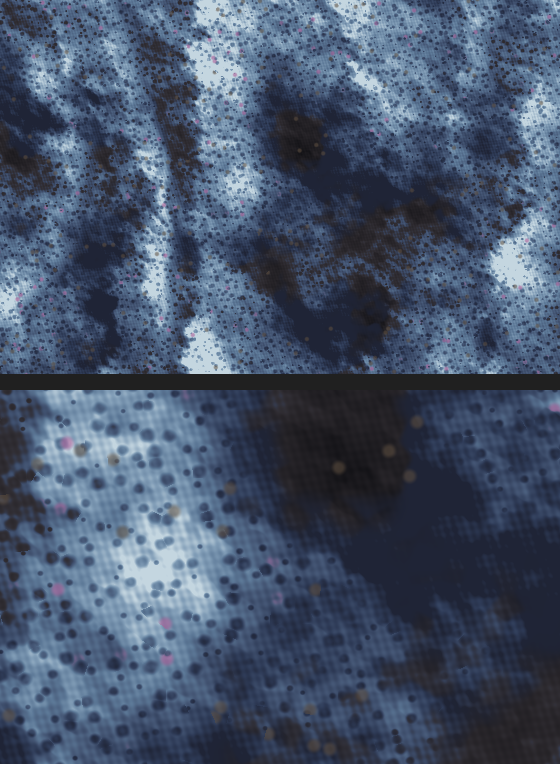
Top, the full canvas; bottom, a detail of the centre.
Write a Shadertoy shader that draws this texture.

```glsl
#define FOLD_COUNT 7
#define BASE_LEVEL 0.26
#define FOLD_GAIN 1.0
#define MOTTLE_SCALE 4.5
#define MOTTLE_GAIN 0.62
#define PIT_SCALE 54.0
#define PIT_DEPTH 0.34
#define SPECK_SCALE 42.0
#define WEAVE_SCALE 130.0
#define WEAVE_DEPTH 0.035
#define BROWN_AMOUNT 0.8

const float TAU = 6.2832;
const vec3 RUST = vec3(0.22, 0.195, 0.20);
const vec3 OCHRE = vec3(0.37, 0.31, 0.25);
const vec3 PINK = vec3(0.68, 0.38, 0.60);

// Dye tones, from deep shade to bleached crest
const vec3 TONES[6] = vec3[](
    vec3(0.12, 0.14, 0.21), vec3(0.18, 0.23, 0.34), vec3(0.27, 0.34, 0.46),
    vec3(0.36, 0.47, 0.59), vec3(0.51, 0.62, 0.72), vec3(0.77, 0.84, 0.88));

// Fold crest: x at mid height, lean, bend, strength
const vec4 FOLD_PATH[FOLD_COUNT] = vec4[](
    vec4(0.55, 0.04, 0.0, 0.56), vec4(0.418, -0.14, -0.25, 0.72),
    vec4(0.31, -0.15, -0.5, 0.42), vec4(0.20, 0.15, -0.9, 0.42),
    vec4(1.03, -0.05, -0.3, 0.40), vec4(1.42, 0.12, -0.1, 0.62),
    vec4(1.22, 0.10, 0.2, 0.20));

// Fall-off to the left and to the right of each crest
const vec2 FOLD_WIDTH[FOLD_COUNT] = vec2[](
    vec2(0.025, 0.15), vec2(0.06, 0.025), vec2(0.02, 0.10), vec2(0.10, 0.03),
    vec2(0.025, 0.13), vec2(0.05, 0.11), vec2(0.04, 0.07));

vec2 hash2(vec2 p) {
    return fract(sin(vec2(dot(p, vec2(127.1, 311.7)),
                          dot(p, vec2(269.5, 183.3)))) * 43758.5);
}

// Cellular noise: nearest distance, two random values of that cell, blended value
vec4 cells(vec2 p) {
    vec2 cell = floor(p), f = p - cell;
    float nearest = 9.0, sum = 0.0, weights = 0.0;
    vec2 id = vec2(0.0);
    for (int j = -1; j <= 1; j++)
    for (int i = -1; i <= 1; i++) {
        vec2 offset = vec2(i, j);
        vec2 jitter = hash2(cell + offset);
        vec2 tag = hash2(cell + offset + 57.0);
        vec2 d = offset + jitter - f;
        float d2 = dot(d, d);
        float w = exp(-6.0 * d2);
        sum += w * tag.x;
        weights += w;
        if (d2 < nearest) { nearest = d2; id = tag; }
    }
    return vec4(sqrt(nearest), id, sum / weights);
}

// Layered blended cells, centred on zero
float mottle(vec2 p) {
    float sum = 0.0, gain = 1.0;
    for (int i = 0; i < 5; i++) {
        sum += gain * (cells(p).w - 0.5);
        p = p * 2.15 + 13.7;
        gain *= 0.76;
    }
    return sum;
}

// Soft crests with one steep side, fading along their length
float folds(vec2 p) {
    float y = p.y - 0.5, sum = 0.0;
    for (int i = 0; i < FOLD_COUNT; i++) {
        vec4 path = FOLD_PATH[i];
        float d = p.x - (path.x + y * (path.y + path.z * y));
        d += 0.008 * sin(17.0 * p.y + 2.0 * float(i));
        float r = d / (d < 0.0 ? FOLD_WIDTH[i].x : FOLD_WIDTH[i].y);
        float fade = 0.78 + 0.32 * sin(7.0 * p.y + 1.5 + 3.2 * float(i));
        sum += path.w * fade * exp(-r * r);
    }
    return sum;
}

vec3 dye(float level) {
    vec3 color = TONES[0];
    for (int i = 0; i < 5; i++)
        color = mix(color, TONES[i + 1], clamp(level * 5.0 - float(i), 0.0, 1.0));
    return color;
}

void mainImage(out vec4 fragColor, in vec2 fragCoord) {
    vec2 p = fragCoord / iResolution.y;

    // Mottling drawn out along the falling diagonal
    vec2 grain = vec2(0.75 * dot(p, vec2(0.8, -0.6)), 1.2 * dot(p, vec2(0.6, 0.8)));
    float blotch = mottle(grain * MOTTLE_SCALE);
    float level = BASE_LEVEL + MOTTLE_GAIN * blotch
                + FOLD_GAIN * folds(p + vec2(0.05 * blotch, 0.0));

    // Small dark pits, fewer in the shaded cloth
    vec4 pit = cells(p * PIT_SCALE * vec2(1.0, 1.1));
    float radius = mix(0.15, 0.5, pit.y);
    float hole = 1.0 - smoothstep(0.35 * radius, radius, pit.x);
    level -= PIT_DEPTH * hole * smoothstep(0.05, 0.5, level);

    // Fine woven threads
    vec2 thread = sin(TAU * WEAVE_SCALE * vec2(p.x + 0.3 * p.y, p.y - 0.1 * p.x));
    level += WEAVE_DEPTH * (thread.x + 0.6 * thread.y);
    vec3 color = dye(level);

    // Rusty patches in the shade
    float patches = smoothstep(0.42, 0.68, cells(p * 7.0 + 31.0).w + 0.3 * (cells(p * 45.0).w - 0.5));
    float shade = 1.0 - smoothstep(0.12, 0.36, level);
    color = mix(color, RUST * (0.75 + level), BROWN_AMOUNT * patches * shade);

    // Scattered pink and ochre specks
    vec4 speck = cells(p * SPECK_SCALE + 7.0);
    float dot_ = 1.0 - smoothstep(0.12, 0.34, speck.x);
    color = mix(color, PINK, 0.6 * dot_ * step(0.92, speck.y) * smoothstep(0.3, 0.6, level));
    color = mix(color, OCHRE, 0.55 * dot_ * step(speck.y, 0.07));

    fragColor = vec4(color, 1.0);
}
```
